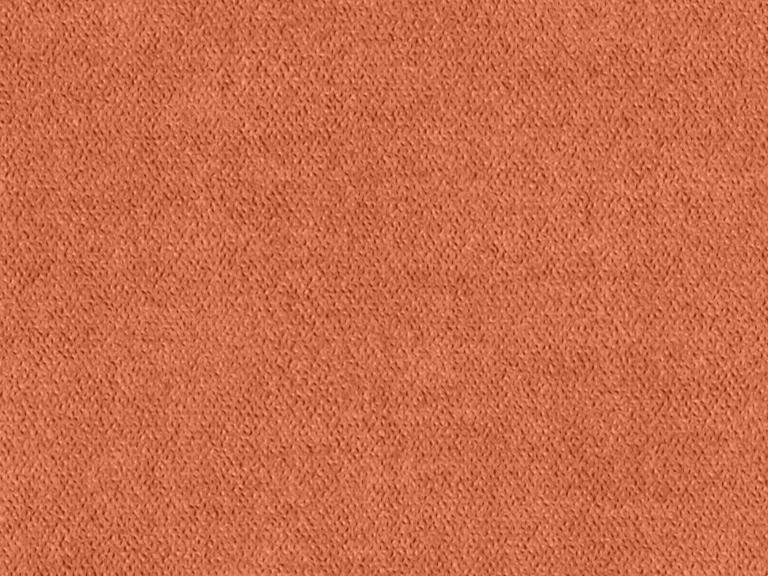
This texture is drawn by a Shadertoy shader. Its source:

```glsl
// Terracotta knitted upholstery cloth: staggered rows of small bent pits
// between pale yarn loops, roughened by fine fibres and broad, faint slubs.
// Every layer adds to one tone value, which lightens or darkens the dye.

const vec3  DYE          = vec3(0.80, 0.43, 0.30);
const vec3  TONE_TINT    = vec3(1.0, 1.0, 0.97);
const vec2  STITCHES     = vec2(75.0, 94.0);      // per canvas height
const vec2  PIT_SIZE     = vec2(0.0018, 0.0042);  // half width, half length
const vec2  LOOP_SIZE    = vec2(0.0019, 0.0033);
const vec2  LOOP_OFFSET  = vec2(0.0045, 0.0010);  // from pit to lit loop
const float PIT_DEPTH    = 0.205;
const float PIT_BEND     = 75.0;
const float LOOP_LIGHT   = 0.100;
const float GROUND_LIFT  = 0.016;
const float LEAN         = 0.24;                  // mean slant, radians
const float LEAN_SPREAD  = 1.40;
const float JITTER       = 0.30;
const float FIBRE        = 0.235;
const float SLUB         = 0.075;
const float TONE_LOW     = -0.26;
const float TONE_HIGH    = 0.19;

float hash(vec2 p) {
    vec3 h = fract(vec3(p.xyx) * 0.1031);
    h += dot(h, h.yzx + 33.33);
    return fract((h.x + h.y) * h.z);
}

float noise(vec2 p) {
    vec2 cell = floor(p);
    vec2 f = fract(p);
    f = f * f * (3.0 - 2.0 * f);
    float low  = mix(hash(cell), hash(cell + vec2(1.0, 0.0)), f.x);
    float high = mix(hash(cell + vec2(0.0, 1.0)), hash(cell + 1.0), f.x);
    return mix(low, high, f.y);
}

float softSpot(vec2 d, vec2 size) {
    d /= size;
    return exp(-dot(d, d));
}

// Dark pits and the lit loops beside them, on a half-shifted grid
float stitches(vec2 p) {
    vec2 q = p * STITCHES;
    float tone = 0.0;
    for (int j = -1; j <= 1; j++) {
        float row = floor(q.y) + float(j);
        float shift = 0.5 * mod(row, 2.0);
        for (int i = -1; i <= 1; i++) {
            vec2 id = vec2(floor(q.x - shift) + float(i), row);
            vec2 wobble = vec2(hash(id + 17.3), hash(id + 71.9)) - 0.5;
            vec2 centre = id + 0.5 + vec2(shift, 0.0) + JITTER * wobble;
            vec2 d = (q - centre) / STITCHES;

            float angle = LEAN + LEAN_SPREAD * (hash(id + 43.1) - 0.5);
            float c = cos(angle), s = sin(angle);
            vec2 along = vec2(c * d.x + s * d.y, c * d.y - s * d.x);
            along.x += PIT_BEND * (hash(id + 88.3) - 0.3) * along.y * along.y;

            float depth = PIT_DEPTH * mix(0.5, 1.5, hash(id + 5.7));
            float light = LOOP_LIGHT * mix(0.4, 1.6, hash(id + 63.7));
            vec2 size = PIT_SIZE * mix(0.8, 1.2, hash(id + 29.5));
            tone -= depth * softSpot(along, size);
            tone += light * softSpot(along - LOOP_OFFSET, LOOP_SIZE);
        }
    }
    return tone;
}

// Crossed, stretched noise: uneven yarn along both thread directions
float slubs(vec2 p) {
    float upright = noise(p * vec2(38.0, 3.0) + 11.0);
    float level   = noise(p * vec2(4.0, 46.0) + 37.0);
    float patches = noise(p * vec2(5.0, 6.0) + 59.0);
    return (upright + level + 0.8 * patches) / 2.8 - 0.5;
}

// Short hairs, a little longer upright than across
float fibres(vec2 p) {
    float coarse = noise(p * vec2(210.0, 150.0) + 7.0);
    float fine   = noise(p * vec2(360.0, 290.0) + 23.0);
    return mix(coarse, fine, 0.65) - 0.5;
}

void mainImage(out vec4 fragColor, in vec2 fragCoord) {
    vec2 p = fragCoord / iResolution.y;

    // Rows and columns drift a little
    vec2 drift = vec2(noise(p * 5.0 + 3.0), noise(p * 6.0 + 83.0)) - 0.5;
    vec2 cloth = p + 0.010 * drift + vec2(1.0);

    // Pits are shallower where the pile is brushed over
    float pile = mix(0.84, 1.16, noise(p * vec2(15.0, 20.0) + 97.0));

    float tone = GROUND_LIFT
               + pile * stitches(cloth)
               + FIBRE * fibres(cloth)
               + SLUB * slubs(p);
    tone = clamp(tone, TONE_LOW, TONE_HIGH);

    fragColor = vec4(DYE + tone * TONE_TINT, 1.0);
}
```
